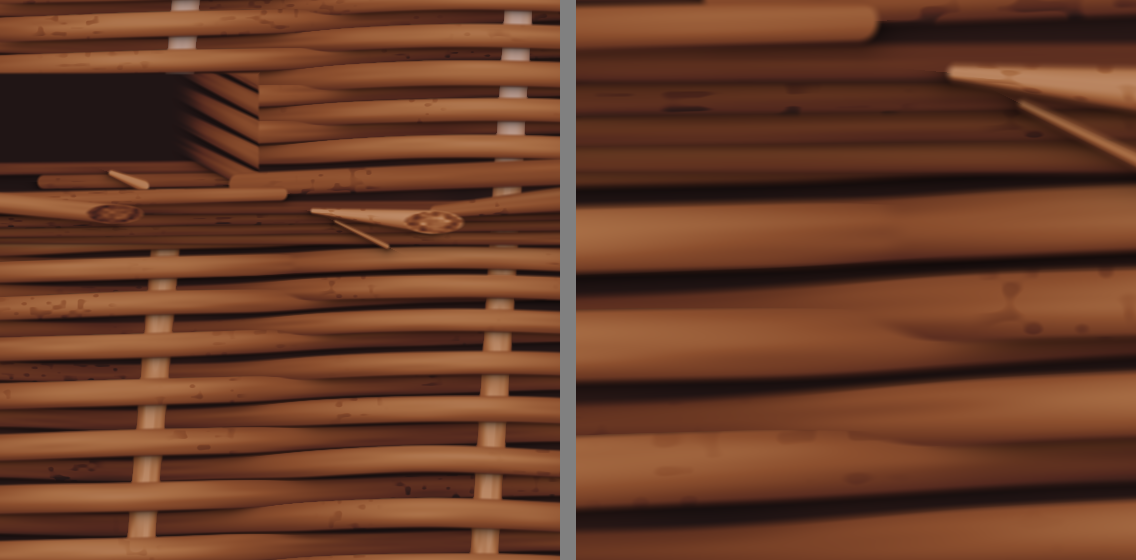
Left, the full canvas; right, a detail of the centre.
A three.js fragment shader for this texture:

```glsl
// Wicker basket wall: canes weave over and under two leaning stakes, with a dark
// handle slot at the left and two cut cane ends on the band below it.
// Woven canes are blended by height; loose canes are tapered capsules on top.
varying vec2 vUv;

const vec3 SOOT  = vec3(0.14, 0.09, 0.09);
const vec3 UMBER = vec3(0.33, 0.16, 0.12);
const vec3 RUST  = vec3(0.44, 0.23, 0.14);
const vec3 CANE  = vec3(0.55, 0.31, 0.18);
const vec3 HONEY = vec3(0.66, 0.43, 0.27);
const vec3 STRAW = vec3(0.74, 0.54, 0.40);
const vec3 CHALK = vec3(0.77, 0.67, 0.65);
const float SOFT = 0.0035;        // edge softness
const float STAKE_GAP = 0.6;      // distance between stakes
const float STAKE_RADIUS = 0.026;
const float LOWER_ROWS = 8.0;
const float UPPER_PITCH = 0.0664;
const vec2 SLOT_MIN = vec2(-0.1, 0.661);
const vec2 SLOT_MAX = vec2(0.462, 0.869);

float hash(vec2 p) {
  p = fract(p * vec2(0.1031, 0.1137));
  p += dot(p, p.yx + 33.33);
  return fract((p.x + p.y) * p.x * 7.31);
}

float noise(vec2 p) {
  vec2 i = floor(p), f = fract(p);
  f = f * f * (3.0 - 2.0 * f);
  return mix(mix(hash(i), hash(i + vec2(1, 0)), f.x),
             mix(hash(i + vec2(0, 1)), hash(i + vec2(1, 1)), f.x), f.y);
}

// Tone 0 to 1 through the cane colours
vec3 ramp(float t) {
  t = clamp(t, 0.0, 1.0) * 5.0;
  vec3 c = mix(SOOT, UMBER, min(t, 1.0));
  c = mix(c, RUST, clamp(t - 1.0, 0.0, 1.0));
  c = mix(c, CANE, clamp(t - 2.0, 0.0, 1.0));
  c = mix(c, HONEY, clamp(t - 3.0, 0.0, 1.0));
  return mix(c, STRAW, clamp(t - 4.0, 0.0, 1.0));
}

// Round cane lit from above; q runs from -1 to 1 across it
vec3 caneColor(float q, float light, float x, float seed) {
  float fibre = noise(vec2(x * 9.0 + seed * 17.0, q * 2.5 + seed * 31.0));
  float speck = noise(vec2(x * 70.0 + seed * 7.0, q * 2.5 + seed * 13.0));
  float patchy = smoothstep(0.6, 0.8, noise(vec2(x * 8.0, seed * 23.0)));
  float t = light * (1.0 - 0.43 * (q - 0.25) * (q - 0.25)) + 0.12 * (fibre - 0.5);
  return ramp(t - 0.16 * patchy * smoothstep(0.65, 0.9, speck));
}

// One woven cane; depth is +1 in front of a stake and -1 behind it
void strand(inout vec3 col, inout float height, vec2 p, float y, float r, float depth, float seed) {
  y += 0.005 * (noise(vec2(p.x * 4.0, seed * 5.0)) - 0.5);
  r *= mix(0.78, 1.0, smoothstep(-0.7, 0.4, depth)) * (0.93 + 0.14 * hash(vec2(seed, 4.0)));
  float q = (p.y - y) / r;
  float h = depth + 0.4 * sqrt(max(1.0 - q * q, 0.0));
  float shade = exp(-2.6 * max(-q - 1.0, 0.0)) * (1.0 - step(0.0, q));
  col *= 1.0 - 0.55 * shade * smoothstep(0.0, 0.8, depth + 0.2 - height);
  float cover = 1.0 - smoothstep(-SOFT, SOFT, abs(p.y - y) - r);
  cover *= smoothstep(-0.12, 0.12, h - height);
  float light = mix(0.27, 0.83, 0.5 + 0.5 * depth);
  col = mix(col, caneColor(clamp(q, -1.0, 1.0), light, p.x, seed), cover);
  height = mix(height, h, cover);
}

// Loose tapered cane from a to b
void rod(inout vec3 col, vec2 p, vec2 a, vec2 b, vec2 radii, float light) {
  vec2 ab = b - a, ap = p - a;
  float s = clamp(dot(ap, ab) / dot(ab, ab), 0.0, 1.0);
  float r = mix(radii.x, radii.y, s);
  float q = (ab.x * ap.y - ab.y * ap.x) / (length(ab) * r);
  float d = length(ap - ab * s) - r;
  col *= 1.0 - 0.45 * exp(-max(d, 0.0) * 130.0) * step(q, 0.0);
  vec3 c = caneColor(clamp(q, -1.0, 1.0), light, p.x, a.y * 9.0 + b.x);
  col = mix(col, c, 1.0 - smoothstep(-SOFT, SOFT, d));
}

// Frayed oval face of a cut cane
void cutEnd(inout vec3 col, vec2 p, vec2 center, vec2 radii, float light) {
  float e = length((p - center) / radii);
  float t = light * (0.6 + 0.6 * noise(p * vec2(90.0, 190.0)));
  t -= 0.3 * smoothstep(0.35, 0.0, abs(e - 0.72));
  col = mix(col, ramp(t), 1.0 - smoothstep(0.85, 1.08, e));
}

void main() {
  vec2 p = vUv;
  vec3 col = mix(SOOT, UMBER, 0.25 * noise(p * 12.0));
  float height = -2.0;

  // Leaning stakes
  float leftStake = 0.249 + 0.083 * p.y;
  for (int i = 0; i < 2; i++) {
    float q = (p.x - leftStake - float(i) * (STAKE_GAP + 0.015 - 0.02 * p.y)) / STAKE_RADIUS;
    float cover = 1.0 - smoothstep(0.88, 1.1, abs(q));
    float grain = noise(vec2(q * 3.0, p.y * 25.0));
    vec3 c = mix(ramp(1.0 - 0.5 * q * q + 0.2 * (grain - 0.5)), CHALK, 0.75 * smoothstep(0.6, 0.8, p.y) * (1.0 - q * q * 0.5));
    col = mix(col, c, cover);
    height = mix(height, 0.2, cover);
  }

  // Woven rows, bottom to top, so each shades the one below
  float wave = cos(3.14159 * (p.x - leftStake + 0.07) / STAKE_GAP);
  for (int i = 0; i < 13; i++) {
    float n = float(i), k = LOWER_ROWS - 2.0 - n;
    float upper = step(LOWER_ROWS, n);
    float y = mix(0.522 - k * (0.0573 + k * (0.0065 - 0.00033 * k)), 0.957 - UPPER_PITCH * (11.0 - n), upper);
    float r = mix(0.0205 + 0.0009 * k, 0.022, upper);
    float drop = mix(0.031, 0.021, upper) + 0.01 * (1.0 + wave);
    strand(col, height, p, y - drop, r, -wave, n + 0.37);
    strand(col, height, p, y + 0.03 * (p.x - 0.28), r, wave, n + 20.71);
  }

  // Handle slot with slanting canes on its inner wall
  vec3 hollow = SOOT * 0.9;
  rod(hollow, p, vec2(-0.1, 0.697), vec2(0.4, 0.702), vec2(0.011), 0.3);
  rod(hollow, p, vec2(0.08, 0.675), vec2(0.46, 0.68), vec2(0.013), 0.45);
  for (int i = 0; i < 5; i++) {
    float y = 0.86 - 0.047 * float(i);
    float light = (0.48 + 0.12 * hash(vec2(float(i), 8.0))) * smoothstep(0.29, 0.45, p.x);
    vec3 wall = hollow;
    rod(wall, p, vec2(0.31, y + 0.075), vec2(0.48, y - 0.01), vec2(0.014, 0.019), light);
    hollow = mix(hollow, wall, smoothstep(0.3, 0.37, p.x));
  }
  rod(hollow, p, vec2(0.2, 0.69), vec2(0.255, 0.668), vec2(0.006, 0.011), 0.92);
  vec2 inset = min(p - SLOT_MIN, SLOT_MAX - p);
  col = mix(col, hollow, smoothstep(-SOFT, SOFT, min(inset.x, inset.y)));

  // Packed band below the slot
  for (int i = 0; i < 4; i++) {
    float n = float(i), tilt = 0.025 * (hash(vec2(n, 2.0)) - 0.5);
    float y = 0.575 + 0.018 * n;
    rod(col, p, vec2(-0.1, y - tilt), vec2(1.1, y + tilt), vec2(0.011, 0.012), 0.5 - 0.06 * n);
  }
  rod(col, p, vec2(0.78, 0.622), vec2(1.1, 0.654), vec2(0.012, 0.026), 0.68);
  rod(col, p, vec2(0.43, 0.67), vec2(1.1, 0.697), vec2(0.021, 0.024), 0.62);
  rod(col, p, vec2(-0.1, 0.639), vec2(0.5, 0.654), vec2(0.015, 0.013), 0.68);

  // Cut ends and a loose splinter
  rod(col, p, vec2(-0.05, 0.642), vec2(0.2, 0.618), vec2(0.018), 0.78);
  cutEnd(col, p, vec2(0.205, 0.618), vec2(0.052, 0.018), 0.55);
  rod(col, p, vec2(0.6, 0.604), vec2(0.69, 0.56), vec2(0.003, 0.005), 0.85);
  rod(col, p, vec2(0.56, 0.623), vec2(0.77, 0.604), vec2(0.005, 0.021), 1.0);
  cutEnd(col, p, vec2(0.775, 0.603), vec2(0.054, 0.021), 0.85);

  gl_FragColor = vec4(col, 1.0);
}
```
